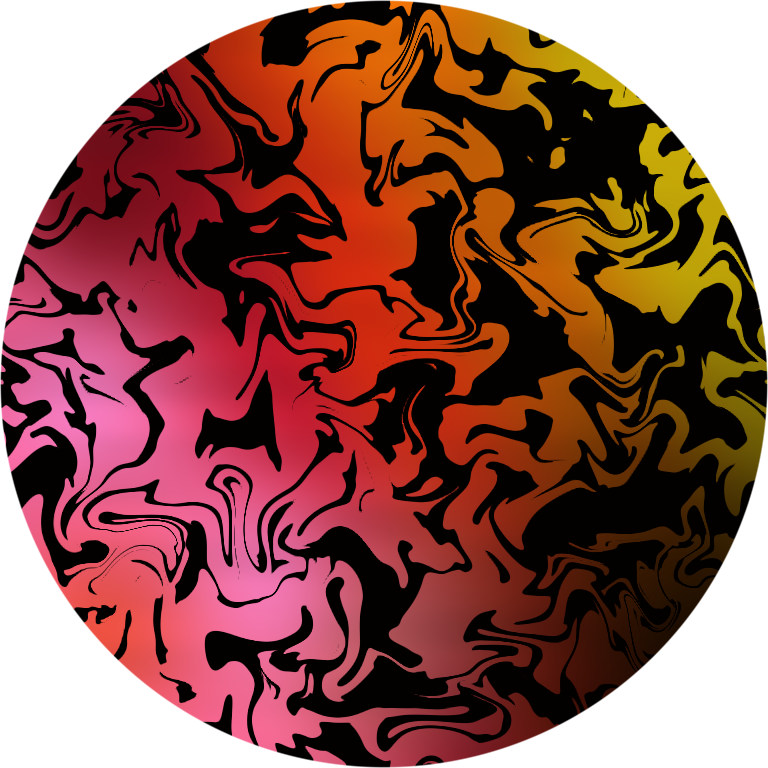
Give the GLSL for this pattern, as a Shadertoy shader.

```glsl
// Marbled ink folds over a glowing pink, red and gold disc on white.

const vec3 WHITE   = vec3(1.0);
const vec3 INK     = vec3(0.01, 0.0, 0.0);
const vec3 PINK    = vec3(0.94, 0.38, 0.58);
const vec3 CRIMSON = vec3(0.74, 0.09, 0.17);
const vec3 RED     = vec3(0.84, 0.17, 0.06);
const vec3 ORANGE  = vec3(0.76, 0.36, 0.02);
const vec3 YELLOW  = vec3(0.76, 0.65, 0.03);
const vec3 LILAC   = vec3(0.95, 0.50, 0.78);
const vec3 CORAL   = vec3(0.93, 0.31, 0.22);
const vec3 SALMON  = vec3(0.86, 0.44, 0.44);
const vec3 AMBER   = vec3(1.0, 0.48, 0.03);
const vec3 WINE    = vec3(0.58, 0.05, 0.10);

float hash(vec2 cell, float seed) {
    return fract(sin(dot(cell, vec2(127.1, 311.7)) + seed * 17.3) * 43758.5453);
}

// Value noise that wraps after a whole number of cells.
float noise(vec2 p, vec2 period, float seed) {
    vec2 f = fract(p);
    vec2 a = mod(floor(p), period);
    vec2 b = mod(a + 1.0, period);
    f = f * f * f * (f * (f * 6.0 - 15.0) + 10.0);
    float low  = mix(hash(a, seed), hash(vec2(b.x, a.y), seed), f.x);
    float high = mix(hash(vec2(a.x, b.y), seed), hash(b, seed), f.x);
    return mix(low, high, f.y);
}

// Swirling flow without sources: the rotated slope of the noise.
vec2 curl(vec2 p, float period, float seed) {
    const vec2 e = vec2(0.05, 0.0);
    vec2 n = vec2(period);
    float dx = noise(p + e.xy, n, seed) - noise(p - e.xy, n, seed);
    float dy = noise(p + e.yx, n, seed) - noise(p - e.yx, n, seed);
    return vec2(dy, -dx) / (2.0 * e.x);
}

// Stir the plane with ever finer swirls.
vec2 stir(vec2 p, float strength) {
    for (int i = 0; i < 6; i++) {
        float cells = 8.0 + 2.0 * float(i);
        p += strength * curl(p * cells, cells, float(i) + 1.0) / cells;
    }
    return p;
}

float layeredNoise(vec2 p, float cells, float gain) {
    float sum = 0.0;
    float weight = 1.0;
    for (int i = 0; i < 3; i++) {
        sum += weight * noise(p * cells, vec2(cells), float(i) + 11.0);
        cells *= 2.0;
        weight *= gain;
    }
    return sum;
}

// Coverage of the ink: bands of the stirred noise with smooth edges.
float inkCoverage(vec2 uv, float threshold) {
    float level = layeredNoise(stir(uv, 0.38), 9.0, 0.42);
    float band = sin(12.0 * level) - threshold;
    float soft = clamp(fwidth(band), 0.001, 1.0) * 0.6;
    return smoothstep(-soft, soft, band);
}

float spot(vec2 uv, vec2 center, float radius) {
    vec2 d = (uv - center) / radius;
    return exp(-dot(d, d));
}

// Slanted colour ramp with local glows and shadows.
vec3 paint(vec2 uv) {
    float t = uv.x + 0.5 * (uv.y - 0.5);
    vec3 color = mix(PINK, CRIMSON, smoothstep(0.12, 0.38, t));
    color = mix(color, RED, smoothstep(0.36, 0.52, t));
    color = mix(color, ORANGE, smoothstep(0.52, 0.76, t));
    color = mix(color, YELLOW, smoothstep(0.76, 0.98, t));

    color = mix(color, WINE, 0.9 * spot(uv, vec2(0.12, 0.76), 0.15));
    color = mix(color, SALMON, 0.85 * spot(uv, vec2(0.50, 0.17), 0.17));
    color = mix(color, LILAC, 0.8 * spot(uv, vec2(0.33, 0.24), 0.12));
    color = mix(color, LILAC, 0.8 * spot(uv, vec2(0.10, 0.47), 0.10));
    color = mix(color, CORAL, 0.9 * spot(uv, vec2(0.13, 0.17), 0.13));
    color = mix(color, AMBER, 0.8 * spot(uv, vec2(0.48, 1.0), 0.14));

    color *= 1.0 - 0.3 * spot(uv, vec2(0.15, 0.85), 0.22);
    float shade = smoothstep(0.0, 0.62, length(uv - vec2(0.95, 0.12)));
    color *= mix(0.10, 1.0, shade);

    // Faint flat clouds
    vec2 cloudCells = vec2(6.0, 22.0);
    return color * (0.95 + 0.10 * noise(uv * cloudCells, cloudCells, 31.0));
}

void mainImage(out vec4 fragColor, in vec2 fragCoord) {
    vec2 uv = fragCoord / iResolution.xy;
    vec3 color = mix(paint(uv), INK, inkCoverage(uv, 0.36));

    // Disc cut out of the white ground
    float pixel = 1.0 / iResolution.y;
    float edge = length(uv - 0.5) - 0.499;
    color = mix(color, WHITE, smoothstep(-pixel, pixel, edge));
    fragColor = vec4(clamp(color, 0.0, 1.0), 1.0);
}
```
